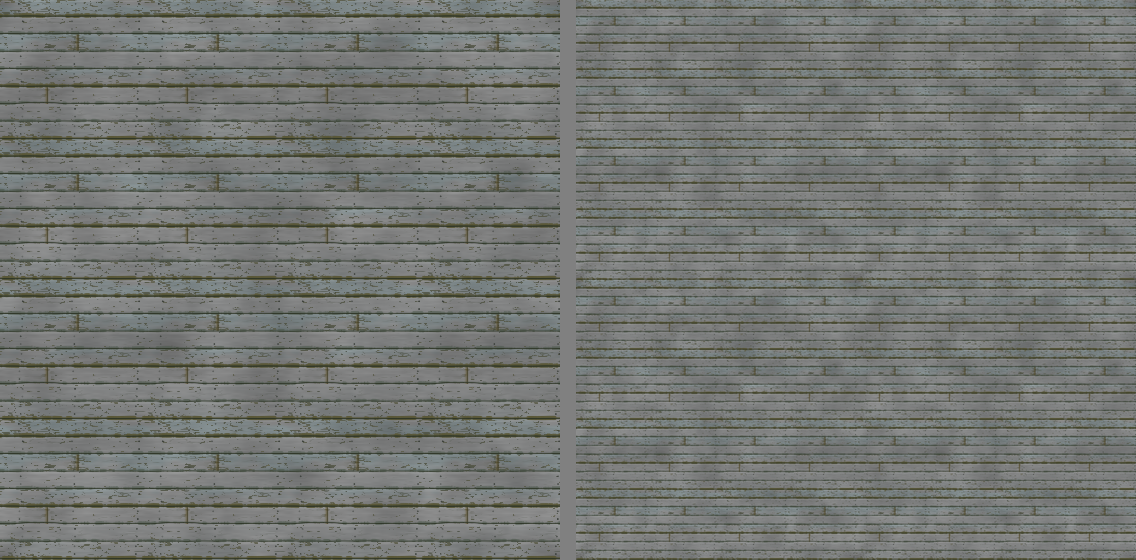
Left, the tile; right, the same tile 2 across and 2 down.
Reproduce this texture procedurally as a Shadertoy shader.

```glsl
// Weathered grey clapboards with mossy seams, flaked paint, nails and two butt joints per tile.

const float TAU = 6.2831853;

float hash(vec2 p) {
    vec3 q = fract(p.xyx * 0.1031);
    q += dot(q, q.yzx + 33.33);
    return fract((q.x + q.y) * q.z);
}

// Value noise that wraps after a whole number of cells
float noise(vec2 p, vec2 period) {
    vec2 i = floor(p), f = fract(p);
    f = f * f * (3.0 - 2.0 * f);
    vec2 a = mod(i, period), b = mod(i + 1.0, period);
    return mix(mix(hash(a), hash(vec2(b.x, a.y)), f.x),
               mix(hash(vec2(a.x, b.y)), hash(b), f.x), f.y);
}

float fbm(vec2 p, vec2 period) {
    float sum = 0.0, amp = 0.533;
    for (int i = 0; i < 4; i++) {
        sum += amp * noise(p, period);
        p *= 2.0;
        period *= 2.0;
        amp *= 0.5;
    }
    return sum;
}

// One small speck or thin scratch in some of the cells
float chips(vec2 p, vec2 period, float density) {
    vec2 id = mod(floor(p), period);
    float size = hash(id + 71.0);
    vec2 centre = 0.3 + 0.4 * vec2(hash(id + 13.0), hash(id + 37.0));
    vec2 d = fract(p) - centre;
    d.y += 0.5 * d.x * (hash(id + 91.0) - 0.5);
    d /= vec2(0.1 + 0.2 * size * size, 0.24 - 0.1 * size);
    return step(hash(id + 5.0), density) * smoothstep(1.2, 0.6, length(d));
}

void mainImage(out vec4 fragColor, in vec2 fragCoord) {
    vec2 uv = fragCoord / iResolution.xy;
    float aa = 32.0 / iResolution.y;

    // Plank units: 32 boards down the canvas, a tile is 8 by 8
    vec2 p = vec2(uv.x, 1.0 - uv.y) * 32.0 + vec2(0.0, 0.08);
    float row = mod(floor(p.y), 8.0), v = fract(p.y);
    float wear = float[8](0.9, 0.4, 0.7, 0.2, 0.9, 0.25, 0.2, 0.85)[int(row)];
    float blue = float[8](0.7, 0.05, 0.75, 0.1, 0.7, 0.0, 0.1, 0.2)[int(row)];

    // Grey boards, blue paint remains and fine grain
    float patches = fbm(p * vec2(0.5, 1.0), vec2(4.0, 8.0));
    vec3 color = mix(vec3(0.492, 0.493, 0.493), vec3(0.46, 0.515, 0.525),
                     blue * smoothstep(0.35, 0.7, patches));
    color += 0.035 * (noise(p * vec2(2.0, 12.0), vec2(16.0, 96.0)) - 0.5);

    // Canvas-wide smoky blotches
    float cloud = fbm(uv * 13.0, vec2(13.0));
    color *= 1.0 + 0.33 * (cloud - 0.5);

    // Lit upper lip and shaded lower edge
    color += 0.035 * smoothstep(0.22, 0.14, v);
    color *= 1.0 - 0.06 * smoothstep(0.75, 1.0, v);

    // Flaked paint in clusters, densest along the lower edge
    float cluster = noise(p * vec2(1.0, 2.0) + 0.5, vec2(8.0, 16.0));
    float flake = fbm(p * vec2(3.0, 9.0), vec2(24.0, 72.0));
    float limit = 0.83 - 0.1 * wear - 0.1 * cluster - 0.13 * wear * smoothstep(0.65, 1.0, v);
    vec3 bareWood = mix(vec3(0.27, 0.29, 0.23), vec3(0.39, 0.38, 0.29),
                        noise(p * vec2(3.0, 4.0), vec2(24.0, 32.0)));
    color = mix(color, bareWood, 0.8 * smoothstep(limit, limit + 0.06, flake));
    float density = (0.05 + 0.3 * wear) * smoothstep(0.3, 0.8, cluster);
    float chip = chips(p * vec2(3.0, 8.0), vec2(24.0, 64.0), density);
    color = mix(color, vec3(0.25, 0.27, 0.22), 0.7 * chip);

    // Hairline cracks: contour lines of stretched noise, broken into short runs
    float contour = abs(fbm(p * vec2(0.5, 4.0), vec2(4.0, 32.0)) - 0.5);
    float broken = smoothstep(0.55, 0.7, noise(p * vec2(1.5, 3.0), vec2(12.0, 24.0)));
    color = mix(color, vec3(0.32, 0.34, 0.30), 0.7 * wear * broken * smoothstep(0.03, 0.0, contour));

    // Nail pairs in three columns, some nearly hidden
    for (int i = 0; i < 3; i++) {
        float column = float[3](1.2, 4.2, 7.84)[i] + 0.25 * (hash(vec2(row, float(i))) - 0.5);
        float strength = 0.35 + 0.55 * hash(vec2(row + 20.0, float(i) + step(0.5, v) * 5.0));
        vec2 d = vec2(mod(p.x - column + 4.0, 8.0) - 4.0, abs(v - 0.52) - 0.22);
        color = mix(color, vec3(0.2, 0.22, 0.2),
                    strength * (1.0 - smoothstep(0.05 - 0.5 * aa, 0.05 + 0.5 * aa, length(d))));
    }

    // Butt joints with rusty stain and split ends
    if (row == 2.0 || row == 5.0) {
        float d = mod(p.x - (row == 2.0 ? 4.42 : 2.67) + 4.0, 8.0) - 4.0;
        float rough = noise(p * vec2(4.0, 10.0), vec2(32.0, 80.0));
        float split = smoothstep(0.55, 0.75, rough) * exp(-3.5 * abs(d));
        color = mix(color, vec3(0.25, 0.26, 0.19), split * (row == 2.0 ? 1.0 : 0.5));
        color = mix(color, vec3(0.40, 0.35, 0.20), (0.3 + 0.6 * rough) * exp(-pow(d / 0.09, 2.0)));
        color = mix(color, vec3(0.25, 0.24, 0.15), 0.7 * (1.0 - smoothstep(0.01, 0.01 + aa, abs(d - 0.04))));
    }

    // Seams: thin dark gap with broken moss creeping upward, heavier on three of eight
    float seam = floor(p.y + 0.5), seamId = mod(seam, 8.0), angle = TAU * p.x / 8.0;
    float wobble = 0.005 * sin(2.0 * angle + seamId * 2.3) + 0.004 * sin(5.0 * angle + seamId * 4.1);
    if (seamId == 6.0) wobble -= 0.06 * smoothstep(0.3, 1.0, sin(angle - 0.2));
    float offset = p.y - seam - wobble;
    float mossy = seamId == 0.0 || seamId == 1.0 || seamId == 5.0 ? 1.0 : 0.0;
    float ragged = fbm(vec2(p.x * 3.0, seamId * 3.0), vec2(24.0, 24.0));
    float growth = smoothstep(0.3, 0.7, ragged);
    float fringe = 0.03 + 0.025 * mossy + 0.07 * growth;
    vec3 moss = mix(vec3(0.30, 0.35, 0.30), vec3(0.35, 0.34, 0.21), mossy);
    float cover = (0.3 + 0.3 * mossy + 0.35 * growth)
                * (1.0 - smoothstep(fringe - 0.5 * aa, fringe + 0.5 * aa, abs(offset + 0.03)));
    color = mix(color, moss, cover);
    float width = 0.026 + 0.012 * mossy;
    color = mix(color, vec3(0.18, 0.21, 0.15), (0.75 + 0.2 * growth)
                * (1.0 - smoothstep(width - 0.5 * aa, width + 0.5 * aa, abs(offset))));

    fragColor = vec4(color, 1.0);
}
```
